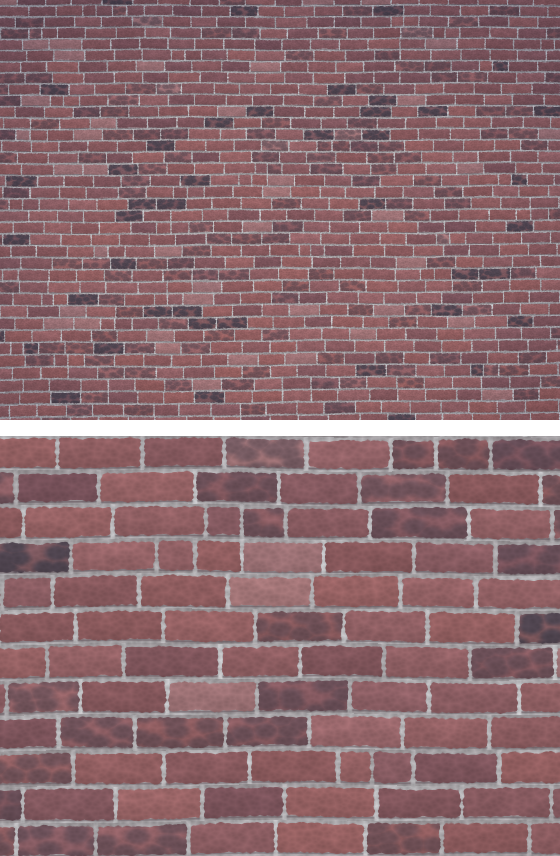
Top, the full canvas; bottom, a detail of the centre.
Write a Shadertoy shader that draws this texture.

```glsl
// A weathered red brick wall: about 36 courses of stretchers, taller toward the bottom.
// Each brick is a rough rounded box between jittered joints, with its own fired tone;
// cellular noise gives mottling and soot, layered sines bend the courses.

const float BRICKS_ACROSS = 19.4;
const float COURSES = 38.2;          // course density at the top edge
const float COURSE_GROWTH = 2.3;     // loss of courses toward the bottom
const float COURSE_PHASE = 0.49;
const float ASPECT = 4.0 / 3.0;
const vec2 HALF_JOINT = vec2(0.0018, 0.0027);
const float CORNER = 0.0022;
const float ROUGHNESS = 0.0017;
const float JOINT_JITTER = 0.16;
const float BOND_DRIFT = 0.6;
const float HEADER_CHANCE = 0.035;
const float SOOT_CHANCE = 0.06;
const float PALE_CHANCE = 0.07;

const vec3 PLUM = vec3(0.45, 0.31, 0.345);
const vec3 ROSE = vec3(0.585, 0.395, 0.41);
const vec3 RUST = vec3(0.58, 0.36, 0.35);
const vec3 PALE = vec3(0.64, 0.48, 0.49);
const vec3 SOOT = vec3(0.30, 0.265, 0.31);
const vec3 MORTAR_GREY = vec3(0.56, 0.54, 0.55);
const vec3 MORTAR_LIGHT = vec3(0.74, 0.74, 0.75);
const vec3 SHADOW = vec3(0.33, 0.27, 0.30);

float hash(vec2 p) {
    vec3 q = fract(vec3(p.xyx) * 0.1031);
    q += dot(q, q.yzx + 33.33);
    return fract((q.x + q.y) * q.z);
}

// Distance to the nearest scattered point, about 0 to 1
float cellular(vec2 p) {
    vec2 cell = floor(p);
    float nearest = 2.0;
    for (int j = -1; j <= 1; j++)
    for (int i = -1; i <= 1; i++) {
        vec2 c = cell + vec2(i, j);
        vec2 point = c + vec2(hash(c + 7.3), hash(c + 61.7));
        nearest = min(nearest, length(p - point));
    }
    return nearest;
}

float jointAt(float i, float row) {
    return i + (hash(vec2(i + 40.0, row + 11.0)) - 0.5) * JOINT_JITTER;
}

float roundedBox(vec2 p, vec2 halfSize) {
    vec2 q = abs(p) - halfSize + CORNER;
    return length(max(q, 0.0)) + min(max(q.x, q.y), 0.0) - CORNER;
}

void mainImage(out vec4 fragColor, in vec2 fragCoord) {
    vec2 uv = fragCoord / iResolution.xy;
    vec2 p = uv * vec2(ASPECT, 1.0);
    float pixel = 1.0 / iResolution.y;

    // Courses: gently bent, counted downward from the top
    float depth = 1.0 - uv.y;
    depth += 0.0012 * sin(9.0 * p.x + 5.0 * p.y) + 0.0006 * sin(31.0 * p.x - 17.0 * p.y);
    depth -= 0.014 * (0.5 - uv.x) * depth * depth;
    float course = COURSES * depth - COURSE_GROWTH * depth * depth - COURSE_PHASE;
    float pitch = 1.0 / (COURSES - 2.0 * COURSE_GROWTH * depth);
    float row = floor(course);

    // Bricks: running bond with drift, uneven lengths and a few split bricks
    float along = uv.x * BRICKS_ACROSS + 0.5 * mod(row, 2.0);
    along += (hash(vec2(row + 3.0, 19.0)) - 0.5) * BOND_DRIFT;
    float i = floor(along);
    if (along < jointAt(i, row)) i -= 1.0;
    else if (along >= jointAt(i + 1.0, row)) i += 1.0;
    float left = jointAt(i, row), right = jointAt(i + 1.0, row);
    vec2 id = vec2(i + 20.0, row + 5.0);
    if (hash(id + 90.0) < HEADER_CHANCE) {
        float split = mix(left, right, 0.45);
        if (along < split) right = split;
        else { left = split; id.x += 0.5; }
    }
    float brickWidth = ASPECT / BRICKS_ACROSS;
    vec2 local = vec2((along - 0.5 * (left + right)) * brickWidth, (0.5 - fract(course)) * pitch);
    vec2 halfSize = 0.5 * vec2((right - left) * brickWidth, pitch) - HALF_JOINT;
    halfSize.y -= 0.0009 * (hash(id + 14.0) - 0.5);

    // Surface noise
    float coarse = cellular(p * vec2(55.0, 85.0));
    float grain = cellular(p * vec2(190.0, 260.0));
    float edge = roundedBox(local, halfSize) + (coarse + grain - 1.0) * ROUGHNESS;
    float brickMask = 1.0 - smoothstep(-0.7 * pixel, 0.7 * pixel, edge);

    // Mortar: brighter in patches and upright joints, shaded under each brick
    float upright = smoothstep(-0.001, 0.001, abs(local.x) - halfSize.x);
    float patches = 0.5 + 0.3 * sin(p.x * 23.0 + row * 2.4) + 0.2 * sin(p.x * 71.0 - row * 4.1);
    vec3 mortar = mix(MORTAR_GREY, MORTAR_LIGHT, clamp(0.6 * patches + 0.4 * upright, 0.0, 1.0));
    mortar *= 0.9 + 0.2 * grain;
    float underside = smoothstep(0.0016, 0.0, abs(local.y + halfSize.y + 0.0005)) * (1.0 - upright);
    mortar = mix(mortar, SHADOW, underside * (0.35 + 0.35 * uv.y));

    // Brick: fired tone, occasional pale or sooty faces, mottling
    float tone = hash(id);
    float kind = hash(id + 53.0);
    vec3 brick = mix(PLUM, ROSE, clamp(tone + 0.25 * (0.5 - uv.y), 0.0, 1.0));
    brick = mix(brick, RUST, 0.75 * hash(id + 27.0) * (1.0 - 0.5 * uv.y));
    if (kind > 1.0 - PALE_CHANCE) brick = mix(brick, PALE, 0.7);
    float stain = smoothstep(0.75, 0.3, coarse);
    if (kind < SOOT_CHANCE) brick = mix(brick, SOOT, 0.35 + 0.6 * stain);
    else brick = mix(brick, SOOT, 0.45 * stain * step(0.8, hash(id + 71.0)));
    brick *= 0.92 + 0.12 * coarse + 0.12 * (grain - 0.4);
    brick *= 1.0 + 0.05 * local.y / halfSize.y;

    // Uneven light: cooler and dimmer toward the upper corners
    vec3 color = mix(mortar, brick, brickMask);
    float dim = dot(uv - vec2(0.5, 0.4), uv - vec2(0.5, 0.4));
    color *= mix(vec3(1.04), vec3(0.87, 0.88, 0.93), smoothstep(0.0, 0.6, dim));
    fragColor = vec4(clamp(color, 0.0, 1.0), 1.0);
}
```
